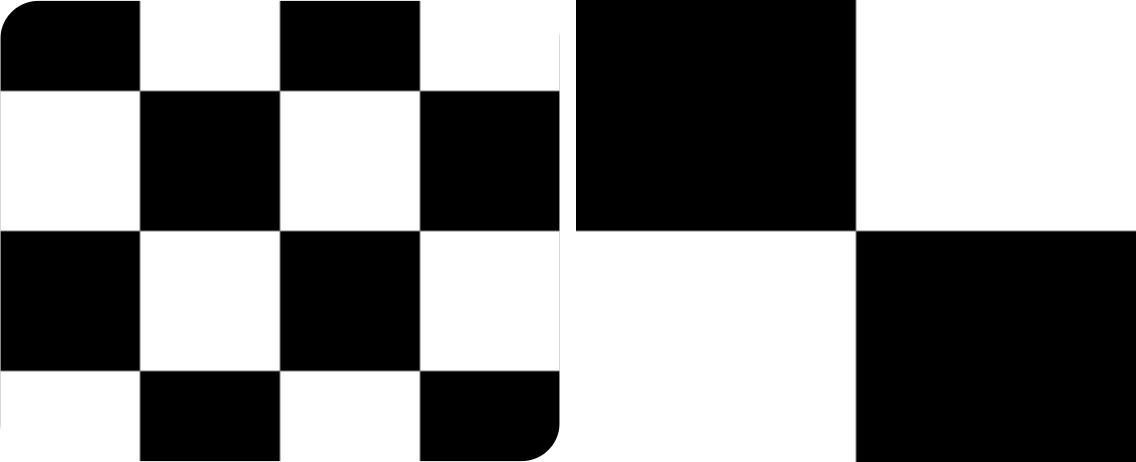
Left: the whole. Right: its middle third, enlarged.
A WebGL 2 fragment shader for this pattern:

```glsl
#version 300 es
precision highp float;
// Black and white checkerboard, four squares across, centred on the canvas so
// that the top and bottom rows are cropped. Signed triangle waves give soft
// square edges; a rounded-box distance trims the outer corners.

uniform vec2 u_resolution;
out vec4 fragColor;

const vec3 BLACK = vec3(0.0);
const vec3 WHITE = vec3(1.0);

// Lengths are fractions of the canvas width.
const float SQUARE_SIDE = 0.25;
const float CORNER_RADIUS = 0.068;
const vec2 MARGIN = vec2(0.0007, 0.0016);

// Signed distance to the nearest grid line, positive in even cells.
vec2 gridDistance(vec2 p, float side) {
    return side * (0.5 - abs(mod(p / side + 0.5, 2.0) - 1.0));
}

// Coverage of the odd squares: 1 inside, 0 outside, blended across the edges.
float checker(vec2 p, float side, float softness) {
    vec2 parity = clamp(gridDistance(p, side) / softness, -1.0, 1.0);
    return 0.5 - 0.5 * parity.x * parity.y;
}

// Signed distance to a box with rounded corners, negative inside.
float roundedBox(vec2 p, vec2 halfSize, float radius) {
    vec2 q = abs(p) - halfSize + radius;
    return length(max(q, 0.0)) + min(max(q.x, q.y), 0.0) - radius;
}

void main() {
    float pixel = 1.0 / u_resolution.x;
    vec2 p = (gl_FragCoord.xy - 0.5 * u_resolution) * pixel;
    vec2 halfCanvas = 0.5 * u_resolution * pixel;

    // Dark squares, kept inside the rounded outline
    float squares = checker(p, SQUARE_SIDE, pixel);
    float outline = roundedBox(p, halfCanvas - MARGIN, CORNER_RADIUS);
    float inside = clamp(0.5 - outline / pixel, 0.0, 1.0);

    fragColor = vec4(mix(WHITE, BLACK, squares * inside), 1.0);
}
```
